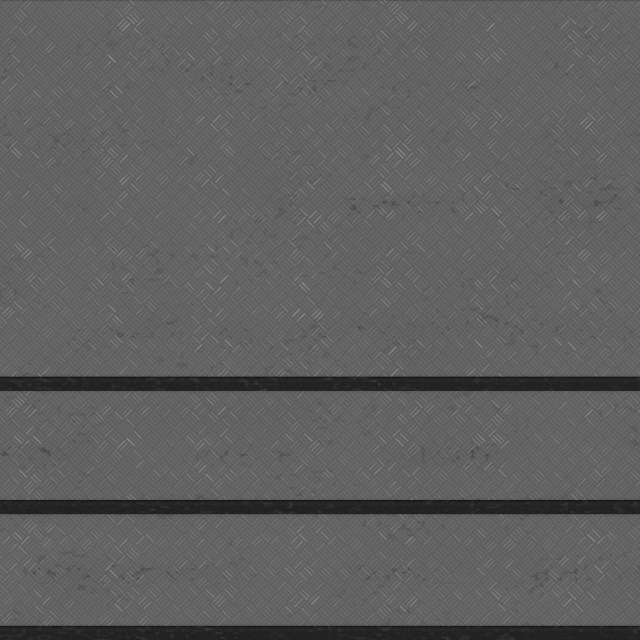
A Shadertoy shader for this texture:

```glsl
const vec3 GROOVE_BOTTOM = vec3(0.0, 0.1966, 0.3893);
const float GROOVE_HEIGHT = 0.0222;
const float PANEL_GREY = 0.388;
const float GROOVE_GREY = 0.135;
const float WEAVE_CELL = 0.0212;      // side of one diagonal weave block
const float STROKES_PER_CELL = 4.0;
const float STROKE_CONTRAST = 0.034;
const float GLINT_CONTRAST = 0.085;
const float CLUSTER_COLUMNS = 7.0;    // glint clusters across the canvas
const float CLUSTER_ROWS = 20.0;

float hash21(vec2 p) {
    vec3 q = fract(vec3(p.xyx) * 0.1031);
    q += dot(q, q.yzx + 33.33);
    return fract((q.x + q.y) * q.z);
}

float valueNoise(vec2 p) {
    vec2 cell = floor(p), f = fract(p);
    f = f * f * (3.0 - 2.0 * f);
    float low = mix(hash21(cell), hash21(cell + vec2(1, 0)), f.x);
    float high = mix(hash21(cell + vec2(0, 1)), hash21(cell + vec2(1, 1)), f.x);
    return mix(low, high, f.y);
}

// Diagonal blocks whose strokes alternate direction
float weave(vec2 uv, float pixel) {
    vec2 p = vec2(uv.x + uv.y, uv.y - uv.x) * 0.70711 / WEAVE_CELL;
    vec2 cell = floor(p), f = fract(p);
    bool turned = mod(cell.x + cell.y, 2.0) > 0.5;
    float along = turned ? f.x : f.y;
    float across = (turned ? f.y : f.x) * STROKES_PER_CELL;
    float strokeId = floor(across);
    float random = hash21(cell * 5.0 + vec2(strokeId, 71.0));

    float blur = pixel * STROKES_PER_CELL / WEAVE_CELL;
    float distanceToLine = abs(fract(across) - 0.5);
    float line = 1.0 - smoothstep(0.22 - 0.3 * blur, 0.22 + 0.5 * blur, distanceToLine);
    line *= smoothstep(0.0, 0.15, along) * smoothstep(1.0, 0.85, along);

    // Bright strokes gather in regular, uneven clusters
    vec2 wave = 0.5 + 0.5 * cos(6.28319 * (uv * vec2(CLUSTER_COLUMNS, CLUSTER_ROWS) - vec2(0.33, 0.2)));
    float cluster = (0.35 + 0.65 * wave.x) * (0.4 + 0.6 * wave.y);
    cluster *= 0.5 + valueNoise(uv * 45.0);
    float glint = smoothstep(0.55, 1.0, random) * cluster;
    return STROKE_CONTRAST * (line - 0.4) + GLINT_CONTRAST * line * glint;
}

// Small worn spots, denser along faint horizontal seams
float wear(vec2 uv) {
    float seam = pow(0.5 + 0.5 * cos(6.28319 * (uv.y - 0.104) / 0.193), 12.0);
    float spots = smoothstep(0.68, 0.95, valueNoise(uv * vec2(130.0, 190.0)));
    float region = smoothstep(0.3, 0.8, valueNoise(uv * vec2(16.0, 28.0) + 9.0));
    return spots * region * (0.035 + 0.045 * seam) + 0.008 * seam * region;
}

float grooveShade(vec2 uv, float height) {
    float fleck = smoothstep(0.60, 0.92, valueNoise(uv * vec2(130.0, 280.0)));
    float region = valueNoise(uv * vec2(20.0, 45.0) + 31.0);
    float shade = GROOVE_GREY + 0.07 * fleck * region;
    shade += 0.018 * (hash21(floor(uv * 420.0)) - 0.5);
    shade += 0.02 * exp(-pow((height - 0.72) / 0.08, 2.0));
    return shade - 0.045 * smoothstep(0.86, 0.96, height);
}

void mainImage(out vec4 fragColor, in vec2 fragCoord) {
    vec2 uv = fragCoord / iResolution.xy;
    float pixel = 1.0 / iResolution.y;

    // Woven panel
    float shade = PANEL_GREY + weave(uv, pixel) - wear(uv);
    shade += 0.012 * (valueNoise(uv * vec2(9.0, 14.0)) - 0.5);
    shade -= 0.07 * smoothstep(0.997, 1.0, uv.y);

    // Dark grooves with shaded lips
    for (int i = 0; i < 3; i++) {
        float height = (uv.y - GROOVE_BOTTOM[i]) / GROOVE_HEIGHT;
        float edge = (abs(height - 0.5) - 0.5) * GROOVE_HEIGHT;
        float lip = exp(-max(edge, 0.0) / 0.0018);
        shade -= 0.075 * lip * (0.6 + 0.4 * valueNoise(uv * 160.0));
        float inside = 1.0 - smoothstep(-0.5 * pixel, 0.5 * pixel, edge);
        if (i == 0) inside = max(inside, step(height, 0.5));
        shade = mix(shade, grooveShade(uv, height), inside);
    }
    fragColor = vec4(vec3(clamp(shade, 0.0, 1.0)), 1.0);
}
```
